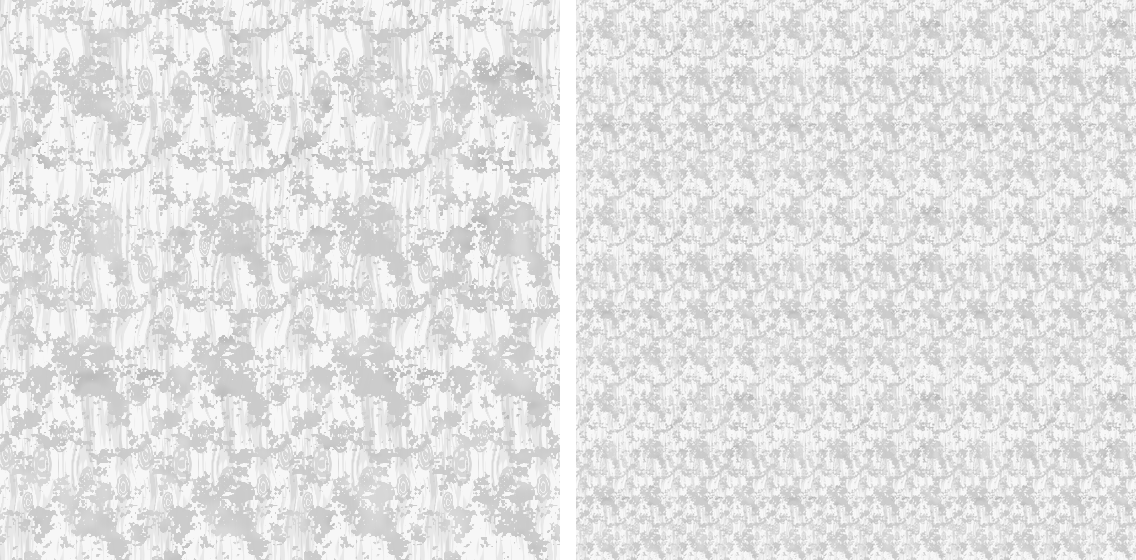
Left: one tile. Right: repeated 3 by 3.
A three.js fragment shader for this texture:

```glsl
// Pale weathered wood: vertical grain with knots, worn by ragged grey patches; tiles seamlessly.
varying vec2 vUv;

float hash(vec2 p) {
  vec3 q = fract(p.xyx * 0.1031);
  q += dot(q, q.yzx + 33.33);
  return fract((q.x + q.y) * q.z);
}

// Value noise that wraps after a whole number of lattice cells
float noise(vec2 p, vec2 period) {
  vec2 i = floor(p), f = fract(p);
  f = f * f * (3.0 - 2.0 * f);
  vec2 a = mod(i, period), b = mod(i + 1.0, period);
  return mix(mix(hash(a), hash(vec2(b.x, a.y)), f.x),
             mix(hash(vec2(a.x, b.y)), hash(b), f.x), f.y);
}

// Noise over a unit cell, repeating in every cell
float cellNoise(vec2 cell, vec2 freq) {
  return noise(cell * freq, freq);
}

// Grain bent around six knots per repeat, four repeats across and three down
float wood(vec2 uv) {
  vec2 repeats = vec2(4.0, 3.0);
  vec2 cell = (uv - vec2(0.325, 0.505)) * repeats;
  vec2 grain = cell;
  float knot = 10.0;
  for (float i = 0.0; i < 6.0; i++) {
    vec2 center = vec2(i * 0.58, -0.42 * (fract(i * 0.298 + 0.5) - 0.5));
    float size = i < 0.5 ? 1.0 : 0.5 + 0.3 * fract(i * 0.62);
    vec2 offset = (fract(cell - center + 0.5) - 0.5) / repeats;
    float d = length(offset / (size * vec2(0.018, 0.035)));
    grain.x -= offset.x * repeats.x * 0.65 * exp(-0.4 * d * d);
    knot = min(knot, d);
  }
  grain.x += 0.05 * cellNoise(cell, vec2(5.0, 6.0));

  // Streaks in three soft tones, slightly different in each repeat
  float streak = 0.45 * cellNoise(grain, vec2(42.0, 4.0))
               + 0.30 * cellNoise(grain, vec2(90.0, 9.0))
               + 0.25 * cellNoise(grain, vec2(14.0, 3.0));
  streak += 0.08 * (noise(uv * 9.0, vec2(9.0)) - 0.5);
  streak += 0.12 * smoothstep(1.9, 1.2, knot);
  float tone = 0.85 + 0.06 * smoothstep(0.34, 0.42, streak)
                    + 0.06 * smoothstep(0.50, 0.59, streak);

  // Broken pale rings inside each knot
  float wobble = cellNoise(cell, vec2(36.0, 48.0));
  float edge = knot + 0.2 * (wobble - 0.5);
  float ring = smoothstep(0.25, 0.8, cos(edge * 17.0))
             * smoothstep(0.2, 0.5, cellNoise(cell, vec2(52.0, 40.0)));
  return mix(tone, mix(0.845, 0.95, ring), smoothstep(1.05, 0.95, edge));
}

// Ragged patches and specks, four repeats across and down
float wear(vec2 uv) {
  vec2 cell = uv * 4.0;
  float field = 0.35 * cellNoise(cell, vec2(7.0))
              + 0.25 * cellNoise(cell + 0.37, vec2(17.0))
              + 0.20 * cellNoise(cell + 0.61, vec2(38.0))
              + 0.20 * cellNoise(cell + 0.13, vec2(71.0));
  for (float i = 0.0; i < 4.0; i++) {
    vec2 center = vec2(0.71, 0.25) + i * vec2(-0.27, 0.17);
    vec2 radius = mod(i, 2.0) < 0.5 ? vec2(0.10, 0.11) : vec2(0.13, 0.05);
    vec2 offset = (fract(cell - center + 0.5) - 0.5) / radius;
    field += (0.28 - 0.03 * i) * exp(-dot(offset, offset));
  }
  field += 0.07 * (noise(uv * 6.0, vec2(6.0)) - 0.5);
  return smoothstep(0.585, 0.625, field);
}

void main() {
  float tone = wood(vUv);

  // Wash of the worn patches varies over the whole surface
  float wash = 0.65 * noise(vUv * 15.0, vec2(15.0)) + 0.35 * noise(vUv * 43.0, vec2(43.0));
  float patchTone = 0.79 + 0.05 * smoothstep(0.55, 0.85, wash) - 0.07 * smoothstep(0.35, 0.1, wash);
  tone = mix(tone, patchTone, 0.94 * wear(vUv));

  gl_FragColor = vec4(vec3(tone), 1.0);
}
```
